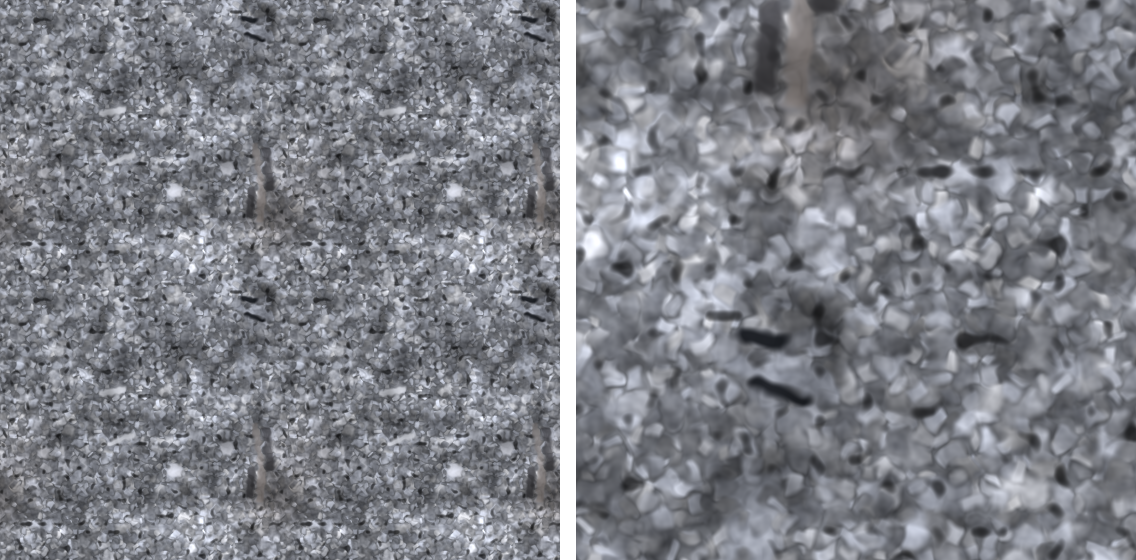
Left, the full canvas; right, a detail of the centre.
This texture is drawn by a three.js fragment shader. Its source:

```glsl
varying vec2 vUv;

vec3 hash3(vec2 p) {
  vec3 q = fract(p.xyx * vec3(0.1031, 0.1030, 0.0973));
  q += dot(q, q.yxz + 33.33);
  return fract((q.xxy + q.yzz) * q.zyx);
}

float cornerSlope(vec2 corner, vec2 offset, float period) {
  float angle = 6.2832 * hash3(mod(corner, period) + period * 1.7).x;
  return dot(vec2(cos(angle), sin(angle)), offset);
}

// Gradient noise that wraps after one tile
float gradientNoise(vec2 tile, float period) {
  vec2 p = tile * period;
  vec2 c = floor(p);
  vec2 f = p - c;
  vec2 u = f * f * f * (f * (f * 6.0 - 15.0) + 10.0);
  vec2 e = vec2(1.0, 0.0);
  float low = mix(cornerSlope(c, f, period), cornerSlope(c + e, f - e, period), u.x);
  float high = mix(cornerSlope(c + e.yx, f - e.yx, period), cornerSlope(c + 1.0, f - 1.0, period), u.x);
  return mix(low, high, u.y);
}

float roundedBox(vec2 p, vec2 halfSize, float radius) {
  vec2 q = abs(p) - halfSize + radius;
  return length(max(q, 0.0)) + min(max(q.x, q.y), 0.0) - radius;
}

float capsule(vec2 p, vec2 a, vec2 b, float radius) {
  vec2 ab = b - a;
  return length(p - a - ab * clamp(dot(p - a, ab) / dot(ab, ab), 0.0, 1.0)) - radius;
}

// Soft light pool that wraps across tile borders
float pool(vec2 tile, vec2 center, vec2 size) {
  vec2 d = (fract(tile - center + 0.5) - 0.5) / size;
  return exp(-dot(d, d));
}

vec3 paint(vec3 ground, vec3 color, float d, float opacity) {
  return mix(ground, color, opacity * smoothstep(0.006, -0.006, d));
}

// One layer of soft, turned, shaded chips with a faint shadow
vec3 scatterChips(vec3 ground, vec2 tile, float count, float cover, float contrast) {
  vec2 p = tile * count;
  vec2 cell = floor(p);
  for (int j = -1; j <= 1; j++) {
    for (int i = -1; i <= 1; i++) {
      vec2 corner = cell + vec2(float(i), float(j));
      vec2 id = mod(corner, count) + count;
      vec3 place = hash3(id);
      vec3 look = hash3(id + 71.0);
      float angle = 6.2832 * place.z;
      mat2 turn = mat2(cos(angle), -sin(angle), sin(angle), cos(angle));
      vec2 local = p - corner - 0.2 - 0.6 * place.xy;
      vec2 halfSize = mix(vec2(0.34, 0.24), vec2(0.66, 0.44), hash3(id + 19.0).xy);
      vec2 q = turn * local;
      float d = roundedBox(q, halfSize, 0.22);
      float shadow = roundedBox(turn * (local + vec2(-0.06, 0.10)), halfSize, 0.22);
      float present = step(look.y, cover);
      float tone = 0.525 + contrast * (look.z - 0.5) + 0.16 * q.x + 0.10 * local.y;
      vec3 tint = mix(vec3(0.97, 1.0, 1.08), vec3(1.0, 1.0, 1.01), look.x * look.x);
      ground *= 1.0 - 0.17 * present * smoothstep(0.26, -0.06, shadow);
      ground = mix(ground, tone * tint, 0.82 * present * smoothstep(0.18, -0.20, d));
    }
  }
  return ground;
}

void main() {
  vec2 tile = fract(vUv * 2.0);
  vec2 wobble = vec2(gradientNoise(tile, 41.0), gradientNoise(tile, 37.0));
  vec2 p = tile + 0.010 * wobble;

  // Gravel, from dust to larger stones
  vec3 color = vec3(0.33, 0.34, 0.36);
  color = scatterChips(color, p, 54.0, 0.95, 0.52);
  color = scatterChips(color, p, 22.0, 0.45, 0.46);

  // Broad slab and beam, partly buried
  float slab = roundedBox(p - vec2(0.875, 0.71), vec2(0.032, 0.06), 0.02);
  color = paint(color, vec3(0.58, 0.60, 0.65), slab, 0.8);
  float beam = capsule(p, vec2(0.85, 0.91), vec2(0.97, 0.87), 0.017);
  color = paint(color, vec3(0.54, 0.56, 0.61), beam, 0.85);
  color = scatterChips(color, p, 34.0, 0.42, 0.50);
  color = scatterChips(color, p, 47.0, 0.26, 0.54);

  // Fine grain, then a veil of pale dust
  color += 0.10 * gradientNoise(tile, 53.0) + 0.08 * gradientNoise(tile, 96.0);
  color = 0.80 * color + vec3(0.144, 0.147, 0.156);

  // Dark slots and small pits
  float slots = min(capsule(p, vec2(0.87, 0.932), vec2(0.91, 0.925), 0.009),
                    capsule(p, vec2(0.88, 0.877), vec2(0.94, 0.857), 0.007));
  color = paint(color, vec3(0.09, 0.10, 0.12), slots, 0.95);
  color *= 1.0 - 0.58 * smoothstep(0.24, 0.52, gradientNoise(tile, 35.0));

  // Bent twig with its shadow
  float gap = min(capsule(p, vec2(0.95, 0.46), vec2(0.965, 0.33), 0.014),
                  capsule(p, vec2(0.90, 0.32), vec2(0.89, 0.23), 0.012));
  color = paint(color, vec3(0.24, 0.24, 0.26), gap, 0.75);
  float twig = min(capsule(p, vec2(0.91, 0.48), vec2(0.935, 0.32), 0.012),
                   capsule(p, vec2(0.935, 0.32), vec2(0.93, 0.22), 0.014));
  color = paint(color, vec3(0.55, 0.53, 0.53), twig, 0.75);

  // Pale splinters and pebbles
  float splinters = min(capsule(p, vec2(0.37, 0.595), vec2(0.44, 0.607), 0.011),
                        capsule(p, vec2(0.39, 0.415), vec2(0.475, 0.445), 0.009));
  color = paint(color, vec3(0.78, 0.79, 0.82), splinters, 0.9);
  float pebbles = min(length(p - vec2(0.16, 0.385)) - 0.017,
                      min(length(p - vec2(0.81, 0.40)) - 0.024, length(p - vec2(0.625, 0.32)) - 0.024));
  color = paint(color, vec3(0.78, 0.79, 0.83), pebbles, 0.8);

  // Broad mottling
  color *= 1.02 + 0.38 * gradientNoise(tile, 6.0) + 0.46 * gradientNoise(tile, 15.0);

  // Dusty bright areas and brown stains
  float bright = pool(tile, vec2(0.69, 0.10), vec2(0.15, 0.12)) + 0.5 * pool(tile, vec2(0.76, 0.53), vec2(0.13, 0.08));
  color *= 1.0 + 0.30 * bright;
  float stain = pool(tile, vec2(0.97, 0.20), vec2(0.10, 0.10)) + 0.5 * pool(tile, vec2(0.08, 0.35), vec2(0.13, 0.16));
  color *= mix(vec3(1.0), vec3(0.91, 0.88, 0.85), min(stain, 1.0));
  gl_FragColor = vec4(clamp(color, 0.0, 1.0), 1.0);
}
```
